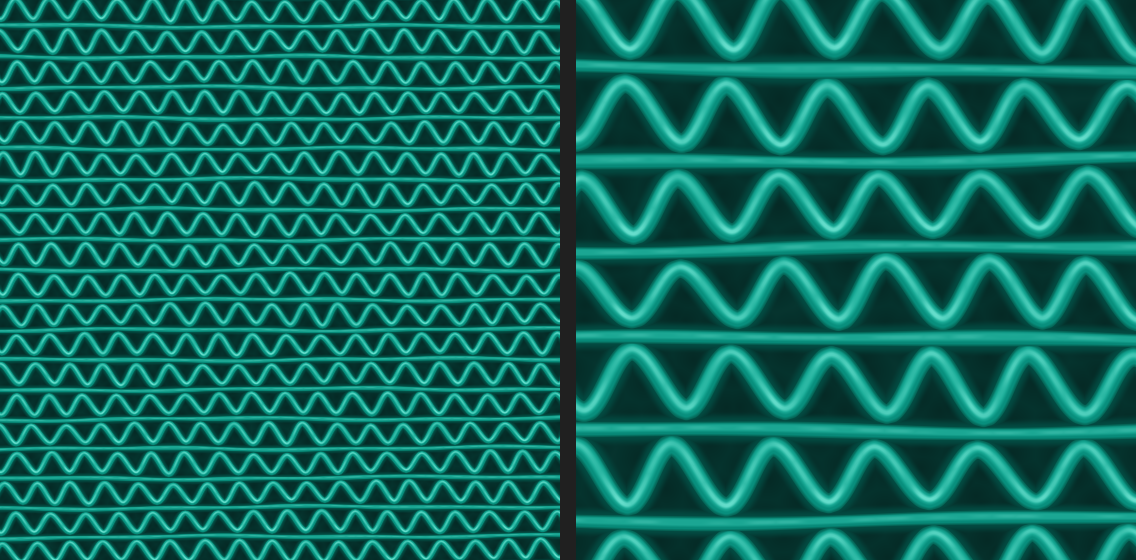
Left: the whole. Right: its middle third, enlarged.
Write a WebGL 2 fragment shader that draws this texture.

```glsl
#version 300 es
precision highp float;
// Open vinyl mat: rows of wavy glossy tubes resting on thin straight bars.
// Each row is one cell; the wave is measured as short segments, then both
// tubes are shaded across their width over a dark, softly lit hollow.
uniform vec2 u_resolution;
out vec4 fragColor;

const float TAU = 6.2831853;
const float ROWS = 18.65;          // bar spacings up the canvas
const float WAVES = 16.6;          // wave periods across the canvas
const float WAVE_RADIUS = 0.108;   // the rest is in units of one row
const float BAR_RADIUS = 0.078;
const float WAVE_MIDDLE = 0.51;
const float WAVE_HEIGHT = 0.315;

const vec3 DEEP = vec3(0.02, 0.185, 0.165);
const vec3 HOLLOW = vec3(0.01, 0.29, 0.255);
const vec3 EDGE = vec3(0.02, 0.41, 0.35);
const vec3 BODY = vec3(0.03, 0.56, 0.49);
const vec3 LIT = vec3(0.11, 0.68, 0.60);
const vec3 GLINT = vec3(0.40, 0.87, 0.80);

float hash(float n) {
    return fract(sin(n * 91.17 + 4.3) * 437.58);
}

vec2 hash2(vec2 p) {
    return fract(sin(vec2(dot(p, vec2(12.7, 31.1)), dot(p, vec2(26.9, 18.3)))) * 437.58);
}

// Distance to the nearest scattered point
float cellular(vec2 p) {
    float nearest = 1.0;
    for (int j = -1; j <= 1; j++)
        for (int i = -1; i <= 1; i++) {
            vec2 cell = floor(p) + vec2(i, j);
            nearest = min(nearest, length(cell + hash2(cell) - p));
        }
    return nearest;
}

float segmentDistance(vec2 p, vec2 a, vec2 b) {
    vec2 ab = b - a;
    return length(p - a - ab * clamp(dot(p - a, ab) / dot(ab, ab), 0.0, 1.0));
}

// Alternate rows shift by half a period, with one slip and a little drift
float waveAngle(float x, float row) {
    float shift = 0.5 * (row + step(8.5, row)) + 0.16 * (hash(row) - 0.4);
    float drift = 0.18 * sin(x * 0.9 + row * 2.3) + 0.10 * sin(x * 2.1 - row * 4.1);
    return TAU * (x / ROWS * WAVES - 0.394 * WAVES - shift) + drift;
}

float waveY(float x, float row) {
    float a = waveAngle(x, row);
    float height = WAVE_HEIGHT + 0.012 * sin(x * 1.3 + row * 5.0);
    return WAVE_MIDDLE + height * cos(a + 0.14 * cos(a));
}

float waveDistance(vec2 p, float row) {
    const float STEP = 0.06;
    float nearest = 1.0;
    vec2 a = vec2(p.x - 6.0 * STEP, waveY(p.x - 6.0 * STEP, row));
    for (int i = -5; i <= 6; i++) {
        float x = p.x + float(i) * STEP;
        vec2 b = vec2(x, waveY(x, row));
        nearest = min(nearest, segmentDistance(p, a, b));
        a = b;
    }
    return nearest;
}

// Colour across a tube: side runs from -1 to 1, gloss sets the glint
vec3 tubeColor(float side, float gloss) {
    float offCentre = abs(side - 0.16);
    vec3 color = mix(BODY, EDGE, smoothstep(0.62, 0.98, abs(side)));
    color = mix(color, LIT, 1.0 - smoothstep(0.25, 0.72, offCentre));
    return mix(color, GLINT, gloss * (1.0 - smoothstep(0.05, 0.42, offCentre)));
}

float coverage(float distanceToEdge, float pixel) {
    return 1.0 - smoothstep(-0.7 * pixel, 0.7 * pixel, distanceToEdge);
}

void main() {
    vec2 uv = gl_FragCoord.xy / u_resolution;
    float pixel = ROWS / min(u_resolution.x, u_resolution.y);
    float down = 1.0 - uv.y;

    // Rows widen slightly toward the top and sag a little along their length
    float level = ROWS * down - 0.85 - 0.56 * down * uv.y;
    level += 0.035 * sin(uv.x * 9.0 + down * 31.0) + 0.018 * sin(uv.x * 23.0 - down * 47.0);
    level += 0.12 * (uv.x - 0.5) * (down - 0.3);
    float row = ceil(level);
    vec2 p = vec2(uv.x * ROWS, row - level);

    // Wave and nearest bar
    float wave = waveDistance(p, row);
    float waveSide = sign(p.y - waveY(p.x, row)) * wave / WAVE_RADIUS;
    float barOffset = p.y - step(0.5, p.y);
    float barRadius = BAR_RADIUS + 0.008 * sin(p.x * 1.7 + round(level) * 3.0);
    float bar = abs(barOffset);

    // Hollow, lit faintly beside the tubes
    float mottle = cellular(vec2(p.x, level) * 3.0);
    float gap = min(wave - WAVE_RADIUS, bar - barRadius);
    vec3 color = DEEP * (0.88 + 0.24 * mottle);
    color = mix(color, HOLLOW, 1.0 - smoothstep(0.0, 0.11, gap));

    // Glossy tubes, brightest in the troughs and patchy elsewhere
    float turn = cos(waveAngle(p.x, row));
    float patchy = 1.0 - smoothstep(0.15, 0.75, mottle);
    float waveGloss = 0.2 + 0.35 * patchy + 0.45 * smoothstep(0.35, 1.0, -turn) + 0.2 * max(turn, 0.0);
    color = mix(color, tubeColor(waveSide, min(waveGloss, 1.0)), coverage(wave - WAVE_RADIUS, pixel));
    vec3 barColor = tubeColor(barOffset / barRadius, 0.3 * patchy) * 0.96;
    color = mix(color, barColor, coverage(bar - barRadius, pixel));

    fragColor = vec4(color, 1.0);
}
```
